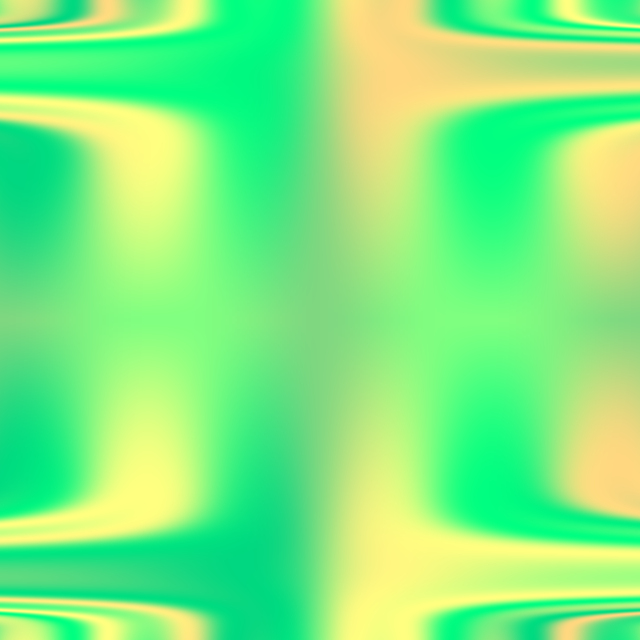
This background is drawn by a three.js fragment shader. Its source:

```glsl
// Soft green, yellow and orange ribbons that fold around a calm centre.
// A horizontal wave is squeezed by a cubic vertical swing, then folded through
// a second sine for red; a tilted slower wave dims the green channel.

varying vec2 vUv;

const float PI = 3.14159265;

const float WAVE_COUNT = 6.05;     // half waves per canvas width
const float BASE_SQUEEZE = 0.04;   // slight widening of outer waves
const float SWING_SQUEEZE = 1.2;   // bending of the ribbons near top and bottom
const float SWING_POWER = 3.0;     // sharpness of that bending
const float FOLD_POWER = 1.2;      // growth of the folds away from the middle row
const vec3 FOLD_GAIN = vec3(1.3, 9.0, -6.5); // fold strength as a quadratic of |x|

const float SHADE_RATE = 1.16;     // shade angle per half wave
const float SHADE_TILT = 0.8;      // sideways lean of the shade
const float SHADE_POWER = 1.6;     // narrowness of the shade
const float GREEN_BRIGHT = 1.0;
const float GREEN_DIM = 0.843;
const float BLUE_LEVEL = 0.5;

// Horizontal phase in half waves; height runs from -1 to 1.
float ribbonPhase(float x, float height) {
  float swing = 0.5 - 0.5 * cos(2.0 * PI * pow(abs(height), 3.0));
  float squeeze = BASE_SQUEEZE + SWING_SQUEEZE * pow(swing, SWING_POWER);
  float phase = WAVE_COUNT * x;
  return phase / (1.0 + squeeze * abs(phase));
}

// Red level: a sine whose angle is itself a growing sine wave.
float foldedRed(float x, float height, float phase) {
  float distanceX = abs(x);
  float gain = FOLD_GAIN.x + distanceX * (FOLD_GAIN.y + distanceX * FOLD_GAIN.z);
  float angle = gain * pow(abs(height), FOLD_POWER) * sin(PI * phase);
  return 0.5 + 0.5 * sin(angle);
}

// Green level: bright, with dim bands leaning to the upper right.
float shadedGreen(float height, float phase) {
  float band = cos(SHADE_RATE * phase - SHADE_TILT * height * abs(height));
  return mix(GREEN_BRIGHT, GREEN_DIM, pow(band * band, SHADE_POWER));
}

void main() {
  float x = vUv.x - 0.5;
  float height = 2.0 * vUv.y - 1.0;
  float phase = ribbonPhase(x, height);

  gl_FragColor = vec4(foldedRed(x, height, phase), shadedGreen(height, phase), BLUE_LEVEL, 1.0);
}
```
